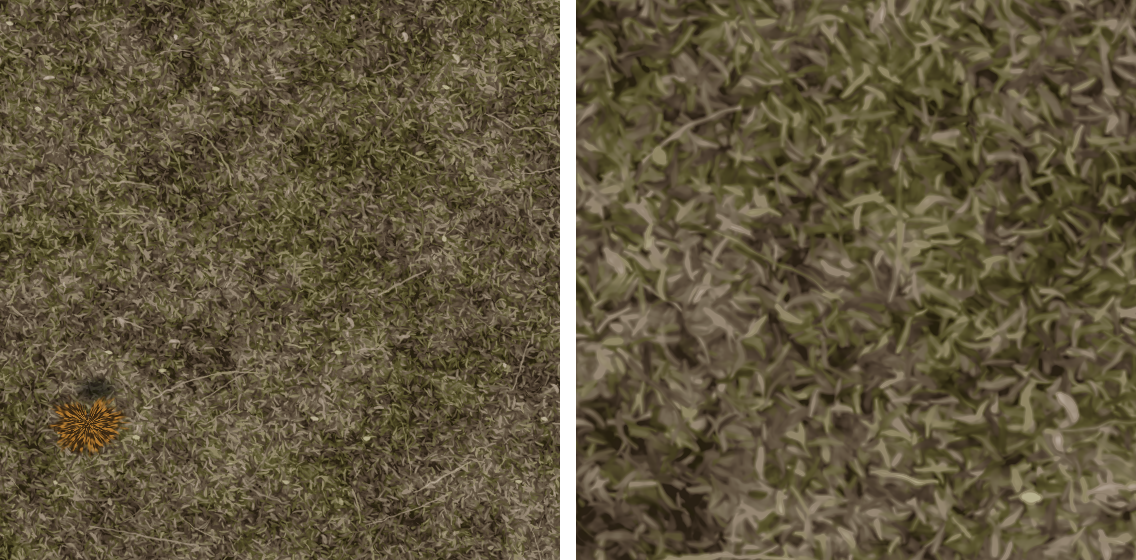
Left, the full canvas; right, a detail of the centre.
A Shadertoy shader for this texture:

```glsl
// Dry, mossy turf: matted grass blades, straw, pale chips and one orange tuft.

float hash(vec2 p) {
    return fract(sin(dot(p, vec2(127.1, 311.7))) * 43758.5);
}

float noise(vec2 p) {
    vec2 i = floor(p), f = fract(p);
    f = f * f * (3.0 - 2.0 * f);
    return mix(mix(hash(i), hash(i + vec2(1, 0)), f.x),
               mix(hash(i + vec2(0, 1)), hash(i + vec2(1, 1)), f.x), f.y);
}

float fbm(vec2 p) {
    float sum = 0.0, amp = 0.53;
    for (int i = 0; i < 4; i++) {
        sum += amp * noise(p);
        p = mat2(1.6, 1.2, -1.2, 1.6) * p + 5.7;
        amp *= 0.5;
    }
    return sum;
}

// Tone runs from soil shadow to bleached straw; moss turns the darker tones olive
vec3 turfColor(float tone, float moss) {
    vec3 c = mix(vec3(0.16, 0.125, 0.075), vec3(0.29, 0.24, 0.18), smoothstep(-0.05, 0.3, tone));
    c = mix(c, vec3(0.38, 0.33, 0.25), smoothstep(0.25, 0.54, tone));
    c = mix(c, vec3(0.46, 0.42, 0.33), smoothstep(0.5, 0.79, tone));
    c = mix(c, vec3(0.58, 0.53, 0.44), smoothstep(0.75, 1.0, tone));
    c = mix(c, vec3(0.74, 0.70, 0.63), smoothstep(1.1, 1.5, tone));
    moss *= 1.0 - 0.6 * smoothstep(0.45, 0.85, tone);
    return c * mix(vec3(1.01, 0.99, 1.02), vec3(0.91, 0.99, 0.67), moss);
}

// Lays one curved blade per chosen cell over turf = (tone, moss)
void scatterBlades(vec2 uv, float cells, float width, float share, float lift, inout vec2 turf) {
    vec2 p = uv * cells, home = floor(p);
    for (int i = 0; i < 9; i++) {
        vec2 id = home + vec2(i % 3, i / 3) - 1.0;
        vec2 seed = id + cells * 7.3;
        if (hash(seed) > share) continue;

        vec2 q = p - id - vec2(hash(seed + 1.3), hash(seed + 2.7));
        float angle = -0.55 + 2.3 * (hash(seed + 3.1) + hash(seed + 4.9) - 1.0);
        float c = cos(angle), s = sin(angle);
        q = vec2(c * q.x + s * q.y, c * q.y - s * q.x);
        q.y += (hash(seed + 5.3) - 0.5) * 0.7 * q.x * q.x;

        float reach = mix(0.2, 0.75, hash(seed + 6.1));
        float taper = 1.0 - 0.35 * min(q.x * q.x / (reach * reach), 1.0);
        float thick = width * mix(0.65, 1.3, hash(seed + 9.1));
        float d = length(vec2(max(abs(q.x) - reach, 0.0), q.y)) / cells - thick * taper;

        turf.x -= 0.11 * exp(-max(d, 0.0) * 600.0);
        vec2 blade = vec2(hash(seed + 7.7) + lift, hash(seed + 8.3));
        turf = mix(turf, blade, 0.92 * (1.0 - smoothstep(-0.0017, 0.0019, d)));
    }
}

void mainImage(out vec4 fragColor, in vec2 fragCoord) {
    vec2 uv = fragCoord / iResolution.y;

    // A slight warp breaks up the blade outlines
    vec2 wob = uv + 0.0035 * (vec2(noise(uv * 95.0), noise(uv * 95.0 + 31.0)) - 0.5);

    // Soil, then blades from coarse to fine
    vec2 turf = vec2(fbm(uv * 75.0) * 1.3 - 0.2, noise(uv * 60.0));
    for (int i = 0; i < 9; i++) {
        float layer = float(i);
        scatterBlades(wob, 37.0 + 4.0 * layer, 0.0027 - 0.0001 * layer, 0.9, 0.13, turf);
    }

    // Long straw stalks and small bleached chips
    scatterBlades(wob, 13.0, 0.0015, 0.4, 0.3, turf);
    scatterBlades(wob, 7.0, 0.0014, 0.22, 0.3, turf);
    scatterBlades(wob, 85.0, 0.0036, 0.005, 0.8, turf);

    // Hollows, clumps, grain and faintly drifting moss
    float tone = turf.x + 0.04 + 0.7 * (fbm(uv * 15.0 + 3.0) - 0.5);
    tone += 0.28 * (noise(uv * 55.0 + 8.0) - 0.5) + 0.3 * (noise(uv * 190.0) - 0.5);
    float patches = fbm(uv * 7.0 + 11.0) + 0.12 * (uv.y - uv.x);
    float growth = turf.y + 0.9 * (patches - 0.5) + 0.5 * (noise(uv * 42.0 + 17.0) - 0.5);
    vec3 color = turfColor(tone, smoothstep(0.25, 0.85, growth));

    // Shadow behind the orange tuft
    vec2 q = uv - vec2(0.157, 0.243);
    float shade = length((q - vec2(0.015, 0.062)) * vec2(1.0, 1.7));
    color *= mix(0.4, 1.0, smoothstep(0.01, 0.05, shade));

    // Ragged fan of orange strands with a notch on top
    float r = length(q * vec2(0.95, 1.25)) + 0.0001;
    vec2 ray = q / r;
    float strand = 0.55 * noise(ray * 15.0 + wob * 120.0) + 0.55 * noise(ray * 25.0 - wob * 170.0);
    float notch = 0.04 * smoothstep(0.5, 0.0, abs(ray.x)) * step(0.0, q.y);
    float edge = r + notch + 0.03 * noise(ray * 9.0 + uv * 60.0);
    vec3 tuft = mix(vec3(0.20, 0.13, 0.05), vec3(0.74, 0.50, 0.18), smoothstep(0.35, 0.85, strand));
    color = mix(color, tuft, 0.9 * (1.0 - smoothstep(0.066, 0.085, edge)));

    fragColor = vec4(color, 1.0);
}
```
